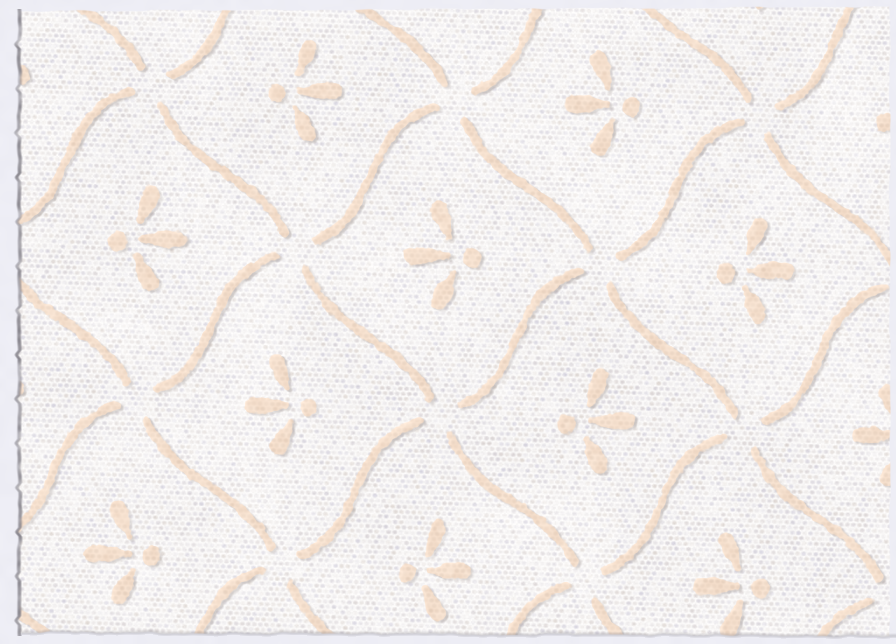
Reproduce this pattern procedurally as a Shadertoy shader.

```glsl
// Woven white paper with an embossed peach trellis of wavy strands and three-petal sprigs.

float hash(vec2 p) {
    return fract(sin(dot(p, vec2(127.1, 311.7))) * 43758.5453);
}

float noise(vec2 p) {
    vec2 i = floor(p), f = fract(p);
    f = f * f * (3.0 - 2.0 * f);
    return mix(mix(hash(i), hash(i + vec2(1, 0)), f.x),
               mix(hash(i + vec2(0, 1)), hash(i + vec2(1, 1)), f.x), f.y);
}

// S-shaped strand with rounded ends, broken at each lattice crossing
float strand(float along, float across, float bias, float swing) {
    float u = fract(along);
    float v = across - bias - swing * sin(6.2832 * u - 0.3);
    v -= round(v);
    return 187.0 * length(vec2(max(abs(u - 0.525) - 0.405, 0.0), v * 0.94)) - 3.5;
}

// Club-shaped petal, narrow at the root and full at the tip
float petal(vec2 q, vec2 root, vec2 tip, float radius) {
    vec2 axis = tip - root;
    float h = clamp(dot(q - root, axis) / dot(axis, axis), 0.0, 1.0);
    return length(q - root - axis * h) - radius * mix(0.4, 1.0, smoothstep(0.0, 0.7, h));
}

// Three petals and a round bud
float sprig(vec2 q) {
    float d = petal(q, vec2(1, 0), vec2(-29, 0), 7.0);
    d = min(d, petal(q, vec2(2, -15), vec2(-7, -38), 6.8));
    d = min(d, petal(q, vec2(5, 15), vec2(-6, 37), 7.0));
    return min(d, length((q - vec2(21, 2)) * vec2(1.0, 0.92)) - 7.5);
}

// Signed distance to the printed relief
float reliefDistance(vec2 p) {
    mat2 lattice = mat2(124.0, 141.5, -136.5, 128.0);
    vec2 c = inverse(lattice) * (p - vec2(255, 207));
    float d = min(strand(c.x, c.y, 0.042, 0.043), strand(c.y, c.x, 0.008, -0.07));

    // Sprigs face the other way in every second diagonal file
    vec2 cell = floor(c);
    vec2 q = lattice * (c - cell - 0.5) - vec2(-3, 5);
    q -= 3.0 * (vec2(hash(cell), hash(cell + 7.3)) - 0.5);
    if (mod(cell.x, 2.0) > 0.5) q.x = -q.x;
    d = min(d, sprig(q * (0.96 + 0.08 * hash(cell + 3.1))));

    // Ragged edge
    return d + 2.6 * (noise(p * 0.16) - 0.5) + 1.4 * (noise(p * 0.4) - 0.5);
}

// Offset rows of small shaded pits: x is depth, y is tint
vec2 weave(vec2 p) {
    vec2 g = mat2(0.999, -0.04, 0.04, 0.999) * p / vec2(5.2, 4.4);
    g.x += 0.5 * mod(floor(g.y), 2.0);
    vec2 id = floor(g);
    float pit = smoothstep(0.62, 0.1, length(fract(g) - 0.5));
    return vec2(pit * (0.25 + 0.75 * hash(id)), hash(id + 19.7));
}

void mainImage(out vec4 fragColor, in vec2 fragCoord) {
    // The canvas is 552 units tall, measured downward
    float unit = 552.0 / iResolution.y;
    vec2 size = iResolution.xy * unit;
    vec2 p = vec2(fragCoord.x * unit, size.y - fragCoord.y * unit);

    // Paper and weave
    vec2 pits = weave(p);
    float cloud = noise(p * 0.018);
    vec3 pitColor = mix(vec3(0.87, 0.84, 0.82), vec3(0.83, 0.82, 0.87), pits.y);
    vec3 color = vec3(0.99, 0.985, 0.982) - 0.012 * cloud;
    color = mix(color, pitColor, pits.x * (0.65 + 0.35 * cloud));
    color += 0.025 * (hash(floor(p / 1.5)) - 0.5);

    // Shade at the lower right, then the peach relief
    float d = reliefDistance(p);
    float castDistance = reliefDistance(p - vec2(2.2, 1.6));
    float shade = smoothstep(1.5, -1.5, castDistance) * (0.2 + 0.45 * noise(p * 0.13 + 40.0));
    color = mix(color, vec3(0.69, 0.66, 0.65), shade);
    float ink = smoothstep(unit, -unit, d);
    vec3 peach = mix(vec3(0.95, 0.855, 0.775), vec3(0.985, 0.905, 0.835), noise(p * 0.22 + 11.0));
    float highlight = smoothstep(-4.0, 0.0, d) * smoothstep(-1.0, 3.0, castDistance - d);
    peach += 0.03 * highlight - 0.05 * pits.x;
    color = mix(color, peach, ink * 0.95);

    // Trimmed sheet: nibbled dark left edge, softer lower edge
    float nib = abs(fract(p.y / 38.0) - 0.5);
    float left = p.x - 16.0 + 2.5 * smoothstep(0.38, 0.5, nib) - 1.5 * noise(p.yy * 0.08);
    float top = p.y - 9.0 + 0.005 * p.x - 1.5 * noise(p.xx * 0.06);
    float bottom = 541.0 + 0.004 * p.x - p.y + 2.0 * noise(p.xx * 0.07 + 5.0);
    float right = size.x - 6.0 - p.x + 1.5 * noise(p.yy * 0.05);
    float inside = min(min(left, right), min(top, bottom));
    vec3 backing = vec3(0.925, 0.925, 0.955) + 0.012 * noise(p * 0.1);
    color = mix(backing, color, smoothstep(-unit, unit, inside));
    float edge = smoothstep(2.8, 0.3, abs(left)) * (0.45 + 0.5 * noise(p.yy * 0.12));
    edge = max(edge, 0.3 * smoothstep(3.0, 0.0, abs(bottom)) * step(0.0, left));
    edge *= step(-2.0, min(top, bottom));
    color = mix(color, vec3(0.52, 0.51, 0.54), edge);

    fragColor = vec4(clamp(color, 0.0, 1.0), 1.0);
}
```
